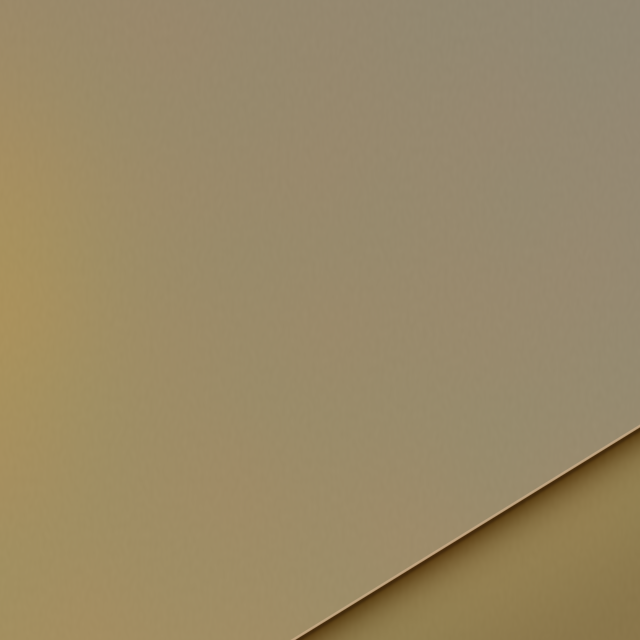
This texture is drawn by a Shadertoy shader. Its source:

```glsl
// A satin, warm grey-gold sheet with a slanted cut edge at the lower right.
// The sheet is a bilinear gradient with a side glow; signed distance to the
// cut line drives the bright rim, the dark seam and the soft shadow below it.

// Colours of the upper sheet at its four corners
const vec3 SHEET_TOP_LEFT     = vec3(0.600, 0.535, 0.415);
const vec3 SHEET_TOP_RIGHT    = vec3(0.570, 0.532, 0.455);
const vec3 SHEET_BOTTOM_LEFT  = vec3(0.640, 0.560, 0.375);
const vec3 SHEET_BOTTOM_RIGHT = vec3(0.605, 0.545, 0.425);

// Warm glow on the left side
const vec3  GLOW_TINT   = vec3(0.045, 0.026, -0.035);
const vec2  GLOW_CENTER = vec2(-0.02, 0.57);
const vec2  GLOW_SIZE   = vec2(0.20, 0.32);

// Lower sheet and the cut edge
const vec3  LOWER_NEAR   = vec3(0.585, 0.510, 0.325);
const vec3  LOWER_FAR    = vec3(0.540, 0.462, 0.292);
const vec3  SHADOW_COLOR = vec3(0.320, 0.205, 0.035);
const vec3  RIM_COLOR    = vec3(0.800, 0.680, 0.540);
const vec3  SEAM_COLOR   = vec3(0.200, 0.120, 0.040);
const vec2  EDGE_START   = vec2(0.4596, 0.0);
const vec2  EDGE_END     = vec2(1.0, 0.3333);
const float SHADOW_WIDTH = 0.029;
const float RIM_WIDTH    = 0.0020;
const float SEAM_WIDTH   = 0.0035;

// Surface texture
const float MOTTLE_SCALE  = 5.0;
const float MOTTLE_AMOUNT = 0.014;
const vec2  GRAIN_SCALE   = vec2(150.0, 70.0);
const float GRAIN_AMOUNT  = 0.010;

vec2 hashGradient(vec2 cell) {
    vec2 h = vec2(dot(cell, vec2(127.1, 311.7)), dot(cell, vec2(269.5, 183.3)));
    return 2.0 * fract(sin(h) * 43758.5) - 1.0;
}

float gradientNoise(vec2 p) {
    vec2 i = floor(p), f = fract(p);
    vec2 u = f * f * f * (f * (f * 6.0 - 15.0) + 10.0);
    float a = dot(hashGradient(i), f);
    float b = dot(hashGradient(i + vec2(1, 0)), f - vec2(1, 0));
    float c = dot(hashGradient(i + vec2(0, 1)), f - vec2(0, 1));
    float d = dot(hashGradient(i + vec2(1, 1)), f - vec2(1, 1));
    return mix(mix(a, b, u.x), mix(c, d, u.x), u.y);
}

// Positive above the cut, negative below it
float edgeDistance(vec2 p) {
    vec2 along = normalize(EDGE_END - EDGE_START);
    return dot(p - EDGE_START, vec2(-along.y, along.x));
}

vec3 upperSheet(vec2 p) {
    vec3 color = mix(mix(SHEET_BOTTOM_LEFT, SHEET_BOTTOM_RIGHT, p.x),
                     mix(SHEET_TOP_LEFT, SHEET_TOP_RIGHT, p.x), p.y);
    vec2 q = (p - GLOW_CENTER) / GLOW_SIZE;
    return color + GLOW_TINT * exp(-dot(q, q));
}

vec3 lowerSheet(vec2 p, float depth) {
    vec3 color = mix(LOWER_NEAR, LOWER_FAR, smoothstep(0.05, 0.26, depth));
    float falloff = max(depth, 0.0) / SHADOW_WIDTH;
    return mix(color, SHADOW_COLOR, exp(-pow(falloff, 1.3)));
}

void mainImage(out vec4 fragColor, in vec2 fragCoord) {
    vec2 p = fragCoord / iResolution.xy;
    float pixel = 1.0 / min(iResolution.x, iResolution.y);
    float d = edgeDistance(p);

    // Two sheets, split by the smoothed cut
    float above = smoothstep(-0.7 * pixel, 0.7 * pixel, d);
    vec3 color = mix(lowerSheet(p, -d), upperSheet(p), above);

    // Dark seam under the cut, thin bright rim on it
    float seam = exp(-pow((d + SEAM_WIDTH) / SEAM_WIDTH, 2.0));
    color = mix(color, SEAM_COLOR, 0.6 * seam * (1.0 - above));
    float rim = 1.0 - smoothstep(RIM_WIDTH - 0.7 * pixel, RIM_WIDTH + 0.7 * pixel,
                                 abs(d - 0.5 * RIM_WIDTH));
    color = mix(color, RIM_COLOR, 0.75 * rim);

    // Broad pink-green mottling and faint vertical grain
    float mottle = gradientNoise(p * MOTTLE_SCALE + 3.7);
    color += MOTTLE_AMOUNT * mottle * vec3(1.0, -0.35, -0.2);
    color += GRAIN_AMOUNT * gradientNoise(p * GRAIN_SCALE);

    fragColor = vec4(clamp(color, 0.0, 1.0), 1.0);
}
```
